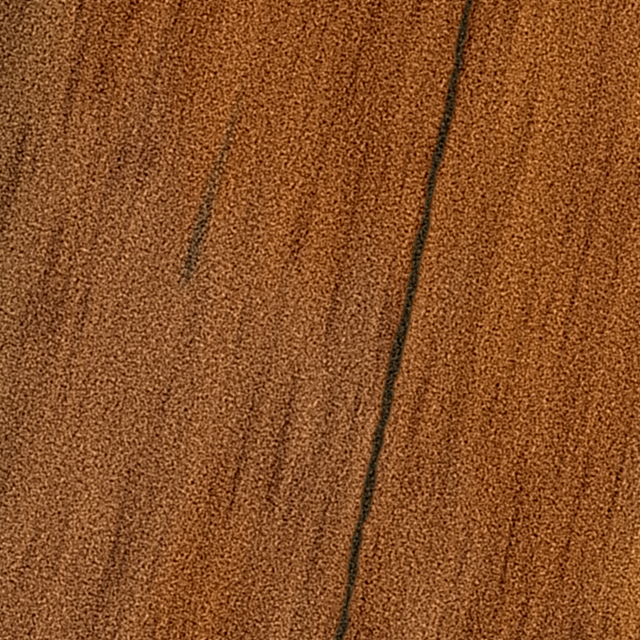
A WebGL 1 fragment shader for this texture:

```glsl
precision highp float;
// Weathered brown sandstone: fine speckled grain over slanted bedding streaks,
// with broad tints of rust, ochre and grey, one dark crack and a faint stain.
// Gradient noise makes the grain, sheared value noise the beds and tints.

#define GRAIN_FREQ 205.0
#define GRAIN_GAIN 0.37
#define STREAK_GAIN 0.085
#define BED_SLOPE 0.225
#define CRACK_FOOT 0.529
#define CRACK_SLOPE 0.205
#define CRACK_WIDTH 0.0066
#define RUST vec3(0.555, 0.310, 0.125)
#define TAN vec3(0.565, 0.353, 0.195)
#define OCHRE vec3(0.610, 0.355, 0.130)
#define GREY_BROWN vec3(0.485, 0.320, 0.180)
#define CRACK_DARK vec3(0.185, 0.138, 0.070)

uniform vec2 u_resolution;

float hash(vec2 p) {
  vec3 q = fract(vec3(p.xyx) * 0.1031);
  q += dot(q, q.yzx + 33.33);
  return fract((q.x + q.y) * q.z);
}

// Value noise in 0..1
float noise(vec2 p) {
  vec2 cell = floor(p);
  vec2 f = fract(p);
  f = f * f * (3.0 - 2.0 * f);
  float low = mix(hash(cell), hash(cell + vec2(1.0, 0.0)), f.x);
  float high = mix(hash(cell + vec2(0.0, 1.0)), hash(cell + vec2(1.0, 1.0)), f.x);
  return mix(low, high, f.y);
}

float fbm(vec2 p) {
  float sum = 0.0;
  float amp = 0.533;
  for (int i = 0; i < 4; i++) {
    sum += amp * noise(p);
    p = p * 2.03 + 17.3;
    amp *= 0.5;
  }
  return sum;
}

// Gradient noise around zero: evenly sized specks without broad blotches
float slopeAt(vec2 cell, vec2 offset) {
  float angle = 6.2832 * hash(cell);
  return dot(vec2(cos(angle), sin(angle)), offset);
}

float gradientNoise(vec2 p) {
  vec2 cell = floor(p);
  vec2 f = fract(p);
  vec2 w = f * f * (3.0 - 2.0 * f);
  vec2 ex = vec2(1.0, 0.0);
  float low = mix(slopeAt(cell, f), slopeAt(cell + ex, f - ex), w.x);
  float high = mix(slopeAt(cell + ex.yx, f - ex.yx), slopeAt(cell + 1.0, f - 1.0), w.x);
  return mix(low, high, w.y);
}

vec2 rotate(vec2 p, float angle) {
  float c = cos(angle);
  float s = sin(angle);
  return vec2(c * p.x - s * p.y, s * p.x + c * p.y);
}

// Two turned layers hide the lattice of each other
float grainAt(vec2 p) {
  return gradientNoise(rotate(p, 0.6) * GRAIN_FREQ + 300.0)
       + gradientNoise(rotate(p, 1.9) * GRAIN_FREQ * 1.13 + 700.0);
}

// Distance to a segment, and the position along it in 0..1
vec2 segment(vec2 p, vec2 a, vec2 b) {
  vec2 along = b - a;
  float t = clamp(dot(p - a, along) / dot(along, along), 0.0, 1.0);
  return vec2(length(p - a - along * t), t);
}

void main() {
  vec2 uv = gl_FragCoord.xy / u_resolution;
  float grain = grainAt(uv);

  // Bedding coordinates: x across the layers, y along them
  float wander = 0.012 * (fbm(uv * 3.0 + 5.0) - 0.5);
  vec2 bed = vec2(uv.x - BED_SLOPE * uv.y - 0.07 * uv.y * (0.6 - uv.x) + wander, uv.y);

  // Broad tints
  float patches = fbm(bed * vec2(7.0, 2.2) + 11.0);
  float paleness = smoothstep(0.3, 0.8, patches + 0.45 * (0.5 - uv.y) - 0.3 * (uv.x - 0.45));
  vec3 color = mix(RUST, TAN, paleness);
  float ochre = smoothstep(0.6, 1.0, uv.x) * smoothstep(0.5, 0.75, noise(bed * vec2(13.0, 2.0) + 42.0));
  color = mix(color, OCHRE, 0.7 * ochre);
  float greyEdge = 1.0 - smoothstep(-0.12, 0.12, bed.x + 0.14 * uv.y + 0.2 * (patches - 0.5));
  color = mix(color, GREY_BROWN, 0.8 * greyEdge);

  // Long soft streaks, and sparse thin dark ones
  float soft = 0.8 * noise(bed * vec2(28.0, 3.0) + 60.0) + noise(bed * vec2(70.0, 6.0) + 90.0) - 0.9;
  float thin = smoothstep(0.62, 0.95, noise(bed * vec2(85.0, 8.0) + 130.0));
  float thinArea = smoothstep(0.35, 0.65, noise(bed * vec2(5.0, 3.0) + 31.0));
  color += STREAK_GAIN * soft * vec3(1.0, 0.8, 0.55);
  color -= thin * (0.3 + 0.7 * thinArea) * vec3(0.10, 0.085, 0.055);

  // Faint tapering stain, broken up along its length
  vec2 stain = segment(uv + vec2(wander, 0.0), vec2(0.280, 0.53), vec2(0.395, 0.92));
  float stainWidth = mix(0.021, 0.014, stain.y);
  float stainMask = 1.0 - smoothstep(0.0, stainWidth, stain.x + 0.003 * grain);
  stainMask *= smoothstep(0.0, 0.15, stain.y) * (1.0 - smoothstep(0.35, 1.0, stain.y));
  stainMask *= 0.65 + 0.6 * (noise(bed * vec2(60.0, 14.0) + 7.0) - 0.2);
  color = mix(color, vec3(0.34, 0.235, 0.135), 0.85 * stainMask);

  color += GRAIN_GAIN * grain * vec3(1.0, 0.95, 0.9);

  // Crack: widest below the middle, with ragged soft edges
  float bend = 0.007 * (noise(vec2(uv.y * 8.0, 3.0)) - 0.5) + 0.005 * (noise(vec2(uv.y * 40.0, 8.0)) - 0.5);
  float gap = abs(uv.x - CRACK_FOOT - CRACK_SLOPE * uv.y - bend) * 0.98;
  float swell = 1.0 - smoothstep(0.0, 0.3, abs(uv.y - 0.43));
  float halfWidth = CRACK_WIDTH * (0.85 + 0.4 * swell + 0.6 * (noise(vec2(uv.y * 45.0, 20.0)) - 0.5));
  float crack = 1.0 - smoothstep(halfWidth - 0.0028, halfWidth + 0.0028, gap - 0.004 * grain);
  color *= 1.0 - 0.12 * (1.0 - smoothstep(0.004, 0.016, gap));
  color = mix(color, CRACK_DARK + 0.27 * grain * vec3(1.0, 0.9, 0.75), 0.95 * crack);

  gl_FragColor = vec4(clamp(color, 0.0, 1.0), 1.0);
}
```
